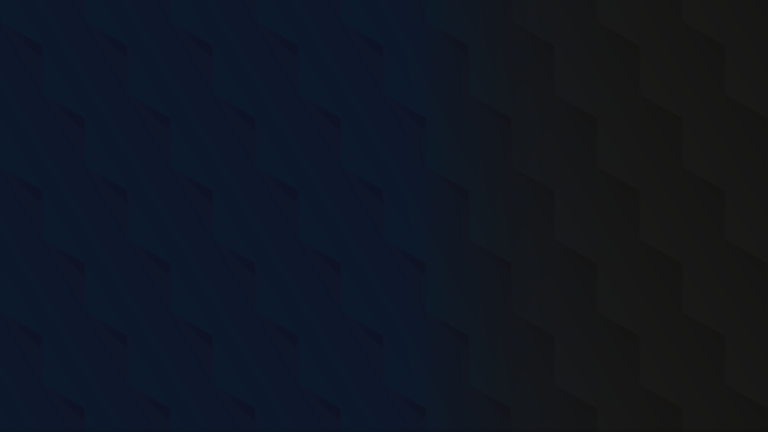
Give the GLSL for this background, as a Shadertoy shader.

```glsl
// Dark backdrop of faintly raised hexagons, navy on the left fading to charcoal.
// Two offset lattices give the nearest hexagon; each tile gets a diagonal
// light ramp and a thin shadow wedge under its upper right edge.

// Returns (light ramp from -0.5 to 0.5, shadow wedge) for a tile-centred point.
vec2 tileShade(vec2 h, float soft) {
    h.x *= smoothstep(0.5, 0.5 - soft, abs(h.x));     // soften the upright seams
    float ramp = -dot(h, vec2(0.866, 0.5));           // bright at the lower left
    float edgeDist = 0.5 - dot(h, vec2(0.5, 0.866));  // from the upper right edge
    float wedge = smoothstep(0.02, -0.02, edgeDist - 0.27 * h.x)
                * smoothstep(0.05, 0.35, h.x);
    return vec2(ramp, wedge);
}

void mainImage(out vec4 fragColor, in vec2 fragCoord) {
    vec2 uv = fragCoord / iResolution.xy;
    vec2 p = fragCoord / iResolution.y;

    // Hexagon lattice, one unit wide per tile
    vec2 u = vec2(p.x / 0.1975, (p.y - 0.838) / 0.168 * 0.866);
    vec2 cell = vec2(1.0, 1.732);
    vec2 a = mod(u + 0.5 * cell, cell) - 0.5 * cell;
    vec2 b = mod(u, cell) - 0.5 * cell;
    float soft = 1.5 / (0.1975 * iResolution.y);
    float pick = smoothstep(-soft, soft, dot(b, b) - dot(a, a));
    vec2 shade = mix(tileShade(b, soft), tileShade(a, soft), pick);

    // Navy holds past the centre, then eases into charcoal
    float t = clamp((uv.x - 0.53) / 0.33, 0.0, 1.0);
    float fade = 1.0 - (1.0 - t) * (1.0 - t);
    vec3 base = mix(vec3(0.050, 0.092, 0.162), vec3(0.088, 0.088, 0.086), fade);

    // Teal light on navy, neutral light on charcoal
    vec3 tint = mix(vec3(-0.010, 0.015, 0.012), vec3(0.014), fade);
    vec3 col = base + tint * shade.x;
    col -= vec3(0.003, 0.010, 0.016) * shade.y * (1.0 - 0.65 * fade);

    // Slight dimming along the bottom rim
    col *= 1.0 - 0.12 * smoothstep(0.012, 0.0, uv.y);

    fragColor = vec4(col, 1.0);
}
```
